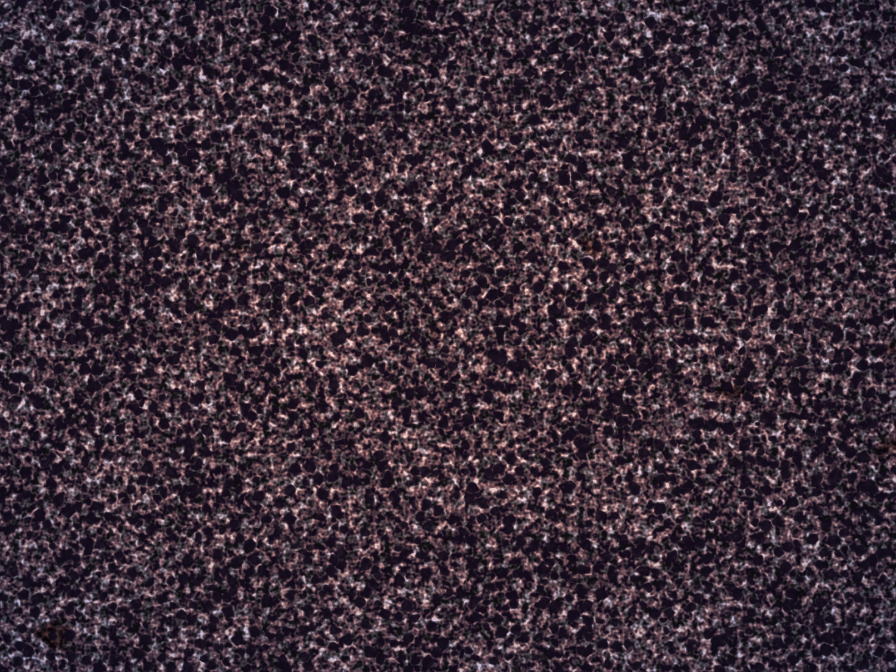
A WebGL 1 fragment shader for this texture:

```glsl
precision highp float;
// Thin section of fine-grained rock: pinkish speckled matrix, dark pores, pale crystals.
uniform vec2 u_resolution;

vec2 hash2(vec2 p) {
  vec3 h = fract(p.xyx * vec3(0.1031, 0.1030, 0.0973));
  h += dot(h, h.yzx + 33.33);
  return fract((h.xx + h.yz) * h.zy);
}

float cornerSlope(vec2 cell, vec2 offset) {
  float angle = 6.2832 * hash2(cell).x;
  return dot(vec2(cos(angle), sin(angle)), offset);
}

float gradientNoise(vec2 p) {
  vec2 i = floor(p), f = p - i;
  vec2 w = f * f * f * (f * (f * 6.0 - 15.0) + 10.0);
  vec2 e = vec2(1.0, 0.0);
  float low = mix(cornerSlope(i, f), cornerSlope(i + e, f - e), w.x);
  float high = mix(cornerSlope(i + e.yx, f - e.yx), cornerSlope(i + 1.0, f - 1.0), w.x);
  return mix(low, high, w.y);
}

// Coverage of rounded dark pores, one candidate per grid cell
float pores(vec2 p, float soft) {
  vec2 cell = floor(p);
  float cover = 0.0;
  for (int y = -1; y <= 1; y++) {
    for (int x = -1; x <= 1; x++) {
      vec2 id = cell + vec2(x, y);
      vec2 shape = hash2(id + 71.0);
      float radius = 0.22 + 0.26 * shape.x;
      float edge = length(p - id - hash2(id)) - radius;
      cover = max(cover, step(shape.y, 0.48) * (1.0 - smoothstep(-soft, soft, edge)));
    }
  }
  return cover;
}

// Angular crystals: x is coverage, y is a random hue
vec2 crystals(vec2 p, float soft) {
  vec2 cell = floor(p);
  vec2 best = vec2(0.0);
  for (int y = -1; y <= 1; y++) {
    for (int x = -1; x <= 1; x++) {
      vec2 id = cell + vec2(x, y);
      vec2 pick = hash2(id + 137.0);
      vec2 form = hash2(id + 211.0);
      float c = cos(6.2832 * form.x), s = sin(6.2832 * form.x);
      vec2 q = abs(mat2(c, s, -s, c) * (p - id - hash2(id + 19.0)));
      float size = 0.14 + 0.24 * form.y * form.y;
      float edge = max(max(q.x * 0.75, q.y), (q.x + q.y) * 0.68) - size;
      float cover = step(pick.x, 0.19) * (1.0 - smoothstep(-soft, soft, edge));
      if (cover > best.x) best = vec2(cover, pick.y);
    }
  }
  return best;
}

// Matrix colour from deep shadow to bright grain
vec3 matrixColor(float tone) {
  vec3 color = mix(vec3(0.07, 0.04, 0.10), vec3(0.12, 0.08, 0.14), smoothstep(-1.8, -0.9, tone));
  color = mix(color, vec3(0.25, 0.19, 0.23), smoothstep(-0.95, -0.1, tone));
  color = mix(color, vec3(0.40, 0.29, 0.32), smoothstep(-0.1, 0.7, tone));
  color = mix(color, vec3(0.64, 0.51, 0.51), smoothstep(0.7, 1.7, tone));
  return mix(color, vec3(0.84, 0.78, 0.77), smoothstep(1.7, 2.6, tone));
}

void main() {
  vec2 p = gl_FragCoord.xy / u_resolution.y;
  float pixel = 1.0 / u_resolution.y;
  vec2 warp = vec2(gradientNoise(p * 95.0), gradientNoise(p * 95.0 + 43.0));
  vec2 bent = p + 0.004 * warp;

  // Speckled matrix, from broad drifts to the finest grains
  float tone = gradientNoise(p * 72.0 + 5.0) + gradientNoise(bent * 135.0 + 17.0);
  tone += 0.6 * gradientNoise(p * 215.0 + 31.0) + 0.3 * gradientNoise(p * 9.0);
  vec3 color = matrixColor(tone * 3.0);

  // Some grains are cool grey instead of pink
  float luma = dot(color, vec3(0.3, 0.59, 0.11));
  float grey = smoothstep(-0.05, 0.25, gradientNoise(p * 62.0 + 83.0));
  color = mix(color, luma * vec3(1.05, 0.98, 1.08), 0.85 * grey);

  // Rare brown stains and the dark pores
  float stain = smoothstep(0.42, 0.6, gradientNoise(p * vec2(9.0, 14.0) + 3.7));
  color = mix(color, color * vec3(0.55, 0.42, 0.40), stain);
  color = mix(color, vec3(0.075, 0.045, 0.105), 0.93 * pores(bent * 54.0, 0.08 + 27.0 * pixel));

  // Pale crystals, from cream to icy blue
  vec2 crystal = crystals(p + 0.0015 * warp, 0.03 + 30.0 * pixel);
  vec3 pale = mix(vec3(0.95, 0.88, 0.82), vec3(0.78, 0.86, 0.90), crystal.y);
  color = mix(color, pale, crystal.x);

  // Warm lamp in the middle, cool and dim corners
  vec2 fromCenter = gl_FragCoord.xy / u_resolution - 0.5;
  float rim = 2.0 * dot(fromCenter, fromCenter);
  color *= mix(vec3(1.12, 1.04, 1.01), vec3(0.74, 0.80, 0.93), rim);
  gl_FragColor = vec4(color, 1.0);
}
```
